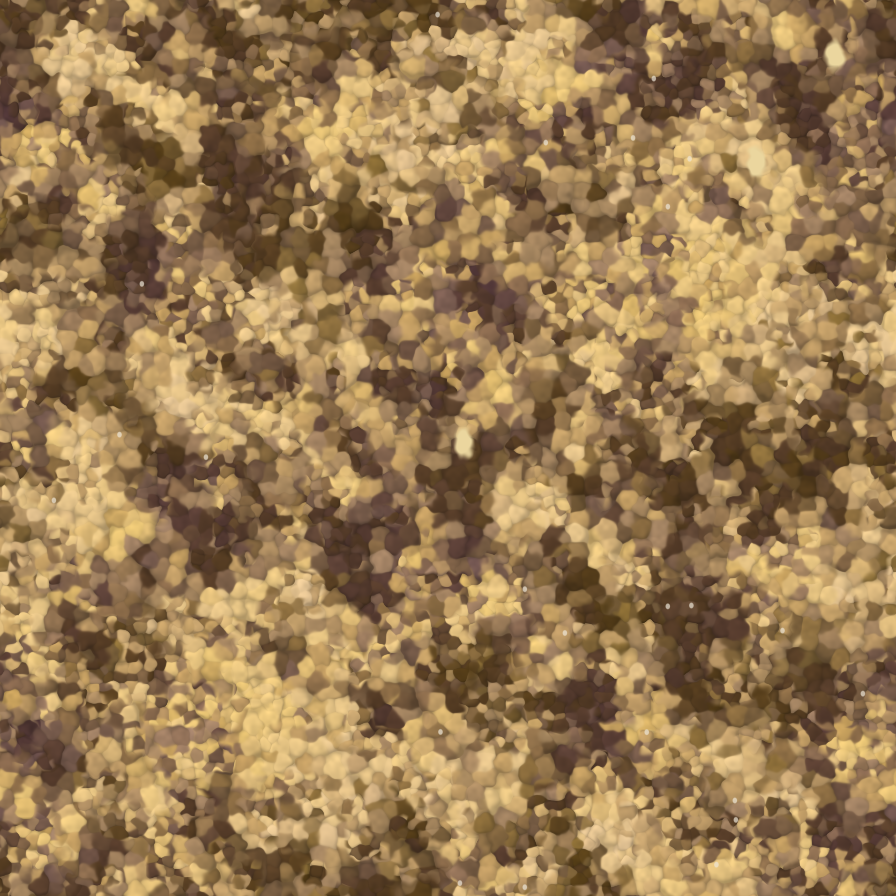
Reproduce this texture procedurally as a WebGL 2 fragment shader.

```glsl
#version 300 es
precision highp float;
// Seamless granular stone: golden, tan and plum-brown grains packed in drifts.
// Weighted cells form the rounded grains; wrapped diagonal noise sorts their
// tones into clumps. A finer grain layer and rare bright specks lie on top.
uniform vec2 u_resolution;
out vec4 fragColor;

// Three random values in 0..1 for an integer cell.
vec3 hash3(vec2 cell, float seed) {
  uvec3 v = uvec3(uint(cell.x), uint(cell.y), uint(seed));
  v = v * 1664525u + 1013904223u;
  v.x += v.y * v.z; v.y += v.z * v.x; v.z += v.x * v.y;
  v ^= v >> 16u;
  v.x += v.y * v.z; v.y += v.z * v.x; v.z += v.x * v.y;
  return vec3(v >> 8u) / 16777216.0;
}

// Value noise that wraps after the given whole number of cells.
float noise(vec2 p, vec2 period, float seed) {
  vec2 i = floor(p), f = p - i;
  f = f * f * (3.0 - 2.0 * f);
  vec2 a = mod(i, period), b = mod(i + 1.0, period);
  return mix(mix(hash3(a, seed).x, hash3(vec2(b.x, a.y), seed).x, f.x),
             mix(hash3(vec2(a.x, b.y), seed).x, hash3(b, seed).x, f.x), f.y);
}

// Noise stretched along the falling diagonal; whole-number axes keep it tiling.
float driftNoise(vec2 uv, vec2 repeats, float seed) {
  return noise(vec2(uv.x + uv.y, uv.x - uv.y) * repeats, repeats, seed) - 0.5;
}

float ramp(float a, float b, float x) {
  return clamp((x - a) / (b - a), 0.0, 1.0);
}

// Stone colour for a tone rank in 0..1, from darkest to lightest.
vec3 stoneColor(float rank) {
  vec3 c = vec3(0.34, 0.24, 0.14);
  c = mix(c, vec3(0.45, 0.35, 0.24), ramp(0.08, 0.21, rank));
  c = mix(c, vec3(0.54, 0.42, 0.25), ramp(0.25, 0.38, rank));
  c = mix(c, vec3(0.63, 0.51, 0.37), ramp(0.42, 0.54, rank));
  c = mix(c, vec3(0.75, 0.61, 0.40), ramp(0.60, 0.72, rank));
  c = mix(c, vec3(0.89, 0.76, 0.53), ramp(0.78, 0.93, rank));
  return c * mix(0.88, 1.0, ramp(0.0, 0.08, rank));
}

// Colour of one grain: clump tone plus its own random tone and tint.
vec3 grainColor(vec2 center, vec3 rnd, float spread) {
  float tone = 2.3 * driftNoise(center, vec2(9.0, 7.0), 11.0)
             + 3.1 * driftNoise(center, vec2(19.0, 14.0), 12.0)
             + spread * (rnd.z - 0.5);
  float rank = 1.0 / (1.0 + exp(-1.9 * tone));
  float tint = driftNoise(center, vec2(9.0, 8.0), 13.0) + 0.7 * (rnd.x - 0.5);
  float shadeSide = 1.0 - ramp(0.45, 0.85, rank);
  vec3 plum = vec3(0.0, -0.01, 0.09) * (tint + 0.15) * shadeSide;
  vec3 gold = vec3(0.01, 0.0, -0.09) * (0.2 + tint) * (1.0 - shadeSide);
  return stoneColor(rank) + plum + gold;
}

// Packed rounded grains, lit from the upper left; crevices are darker.
vec3 grainLayer(vec2 uv, float count, float spread, float seed) {
  vec2 p = uv * count, base = floor(p);
  vec3 sum = vec3(0.0);
  float total = 0.0, top = -2.0;
  for (int y = -1; y <= 1; y++) {
    for (int x = -1; x <= 1; x++) {
      vec2 cell = base + vec2(x, y);
      vec3 rnd = hash3(mod(cell, count), seed);
      vec3 shape = hash3(mod(cell, count), seed + 1.0);
      vec2 center = cell + 0.1 + 0.8 * rnd.xy;
      vec2 d = p - center;
      vec2 squash = mix(vec2(0.85), vec2(1.25), shape.yz);
      float height = 0.38 * shape.x - dot(d * squash, d * squash);
      float weight = exp(13.0 * height);
      float light = 1.0 + 0.10 * clamp(dot(d, vec2(-0.6, 0.8)), -0.8, 0.8);
      sum += weight * light * grainColor(center / count, rnd, spread);
      total += weight;
      top = max(top, height);
    }
  }
  return sum / total * mix(0.84, 1.02, smoothstep(-0.45, 0.05, top));
}

// Coverage of rare soft-edged oval specks; size is relative to a cell.
float specks(vec2 uv, float count, float chance, vec2 size, float seed) {
  vec2 p = uv * count, cell = floor(p);
  vec3 rnd = hash3(mod(cell, count), seed);
  vec2 d = (p - cell - mix(vec2(0.3), vec2(0.7), rnd.xy)) / size;
  return (1.0 - smoothstep(0.6, 1.15, length(d))) * step(rnd.z, chance);
}

void main() {
  vec2 uv = gl_FragCoord.xy / u_resolution;

  // Roughen the grain outlines.
  vec2 rough = vec2(noise(uv * 120.0, vec2(120.0), 21.0),
                    noise(uv * 120.0, vec2(120.0), 22.0)) - 0.5;
  vec2 p = uv + 0.006 * rough;

  // Coarse grains with patches of finer ones between them.
  vec3 coarse = grainLayer(p, 58.0, 2.0, 31.0);
  vec3 fine = grainLayer(p, 92.0, 2.7, 41.0);
  float patches = noise(p * 40.0, vec2(40.0), 23.0);
  vec3 color = mix(coarse, fine, smoothstep(0.48, 0.68, patches));

  // Faint mottling inside the grains.
  color *= 1.0 + 0.10 * (noise(uv * 170.0, vec2(170.0), 24.0) - 0.5);

  // Pale pebbles and small glints.
  color = mix(color, vec3(0.92, 0.84, 0.62),
              specks(p, 9.0, 0.025, vec2(0.10, 0.17), 51.0));
  color = mix(color, vec3(0.93, 0.90, 0.84),
              0.7 * specks(uv, 42.0, 0.010, vec2(0.12, 0.15), 52.0));
  fragColor = vec4(clamp(color, 0.0, 1.0), 1.0);
}
```
